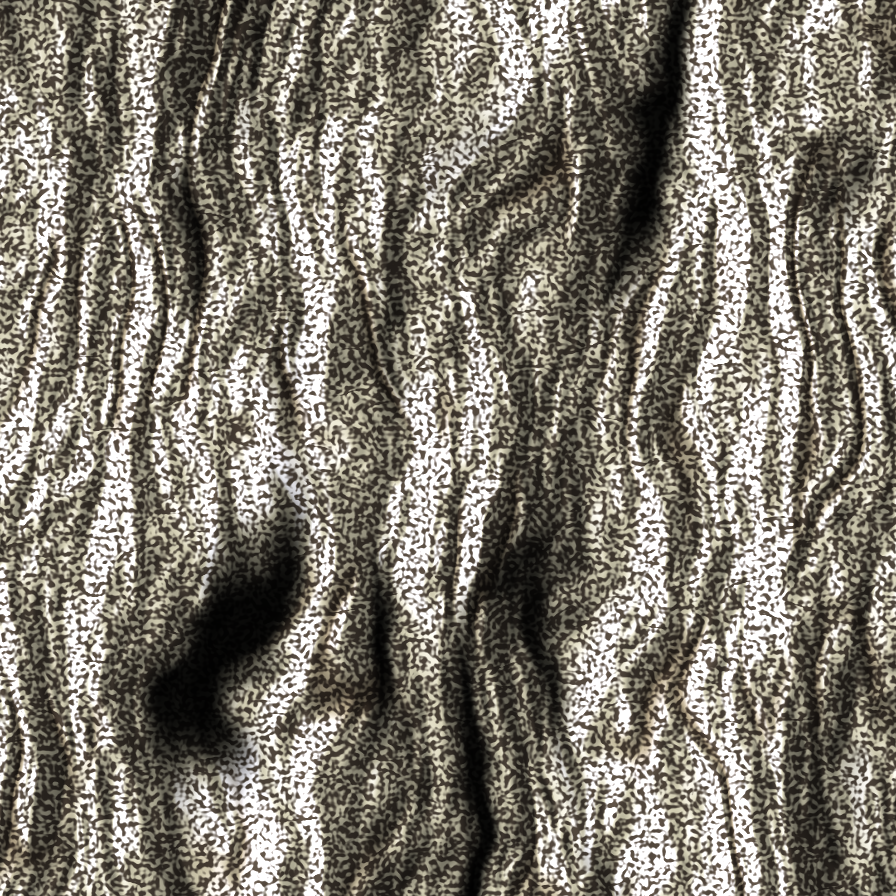
Give the GLSL for this texture, as a Shadertoy shader.

```glsl
// Old tree bark: tall warped ridges split by deep, dark vertical fissures.
// Stretched gradient noise gives the relief, which is lit from the upper left,
// and a fine soft-thresholded noise covers it with wormy two-tone grain.

#define RIDGE_SCALE vec2(8.0, 2.1)
#define FISSURE_SCALE vec2(4.6, 1.25)
#define CREASE_SCALE vec2(14.0, 3.2)
#define GRAIN_SCALE 185.0
#define GRAIN_SOFTNESS 0.30
#define WARP 0.055
#define LIGHT_STEP vec2(0.004, -0.003)
#define RELIEF_GAIN 3.6
#define EXPOSURE 1.0
#define DARK_GRAIN vec3(0.27, 0.235, 0.20)
#define CREAM vec3(0.85, 0.83, 0.72)
#define PALE vec3(0.93, 0.93, 0.95)

// Integer hash giving a gradient direction for a lattice cell
vec2 cellGradient(vec2 cell) {
    uvec2 k = uvec2(ivec2(cell)) * uvec2(1597334673u, 3812015801u);
    uint h = (k.x ^ k.y) * 1597334673u;
    h = (h ^ (h >> 15)) * 2246822519u;
    h ^= h >> 13;
    float angle = float(h & 65535u) / 65536.0 * 6.28318;
    return vec2(cos(angle), sin(angle));
}

// Gradient noise, roughly -0.7 to 0.7
float noise(vec2 p) {
    vec2 cell = floor(p), f = p - cell;
    vec2 s = f * f * f * (f * (f * 6.0 - 15.0) + 10.0);
    vec2 o = vec2(1.0, 0.0);
    float a = dot(cellGradient(cell), f);
    float b = dot(cellGradient(cell + o.xy), f - o.xy);
    float c = dot(cellGradient(cell + o.yx), f - o.yx);
    float d = dot(cellGradient(cell + o.xx), f - o.xx);
    return mix(mix(a, b, s.x), mix(c, d, s.x), s.y);
}

float fbm(vec2 p) {
    float sum = 0.0, amp = 1.0;
    for (int i = 0; i < 4; i++) {
        sum += amp * noise(p);
        p = p * vec2(2.03, 2.2) + 17.3;
        amp *= 0.52;
    }
    return sum;
}

// Bends the vertical fibres around knots
vec2 warpFibres(vec2 p) {
    vec2 bend = vec2(noise(p * vec2(4.0, 3.4) + 3.1), noise(p * 3.6 + 21.7));
    vec2 wobble = vec2(noise(p * vec2(15.0, 11.0)), noise(p * 13.0 + 8.0));
    return p + WARP * (1.7 * bend + 0.28 * wobble);
}

// x: deep black core, y: wide soft shadow around it
vec2 fissures(vec2 q) {
    float line = abs(noise(q * FISSURE_SCALE + 5.4) + 0.05 * noise(q * 19.0));
    float open = smoothstep(-0.08, 0.26, noise(q * vec2(3.6, 2.9) + 40.2));
    return open * vec2(smoothstep(0.10, 0.015, line), smoothstep(0.26, 0.0, line));
}

// Thin broken lines that follow the fibres
float creases(vec2 q) {
    float line = abs(noise(q * CREASE_SCALE + 11.0));
    float open = smoothstep(-0.12, 0.28, noise(q * vec2(7.0, 4.0) + 63.0));
    return open * smoothstep(0.13, 0.0, line);
}

float relief(vec2 p) {
    vec2 q = warpFibres(p);
    return fbm(q * RIDGE_SCALE) - 0.6 * fissures(q).y - 0.22 * creases(q);
}

// Worm-like specks with a few short horizontal cracks
float grain(vec2 p) {
    vec2 g = p + 0.004 * vec2(noise(p * 41.0), noise(p * 37.0 + 9.0));
    float worms = noise(g * GRAIN_SCALE);
    worms += 0.55 * noise(g * GRAIN_SCALE * vec2(0.55, 0.9) + 71.0);
    float crack = abs(noise(g * vec2(17.0, 46.0) + 31.0));
    float broken = smoothstep(0.05, 0.35, noise(g * vec2(24.0, 30.0) + 55.0));
    return worms - 0.4 * broken * smoothstep(0.09, 0.0, crack);
}

void mainImage(out vec4 fragColor, in vec2 fragCoord) {
    vec2 p = fragCoord / iResolution.y + 2.0;
    vec2 q = warpFibres(p);

    // Large light and shade
    float slope = relief(p + LIGHT_STEP) - relief(p - LIGHT_STEP);
    float broad = noise(q * vec2(3.4, 1.1) + 14.0);
    float shade = EXPOSURE + 0.55 * broad + 0.16 * fbm(q * RIDGE_SCALE);
    shade += clamp(RELIEF_GAIN * slope, -0.38, 0.32);
    vec2 gap = fissures(q);
    float crease = creases(q);
    shade *= (1.0 - 0.42 * gap.y) * (1.0 - 0.32 * crease);
    shade = clamp(shade, 0.16, 1.45);

    // Grain, paler where the bark catches light
    float speck = grain(p) + 0.24 * (shade - 0.93);
    float lit = smoothstep(-GRAIN_SOFTNESS, GRAIN_SOFTNESS, speck);
    vec3 lightGrain = mix(CREAM, PALE, smoothstep(0.95, 1.3, shade));
    vec3 color = mix(DARK_GRAIN, lightGrain, lit) * shade;

    // Brown creases and black fissures
    color *= mix(vec3(1.0), vec3(0.84, 0.76, 0.70), crease * 0.7);
    color *= 1.0 - 0.94 * gap.x;
    fragColor = vec4(clamp(color, 0.0, 1.0), 1.0);
}
```
